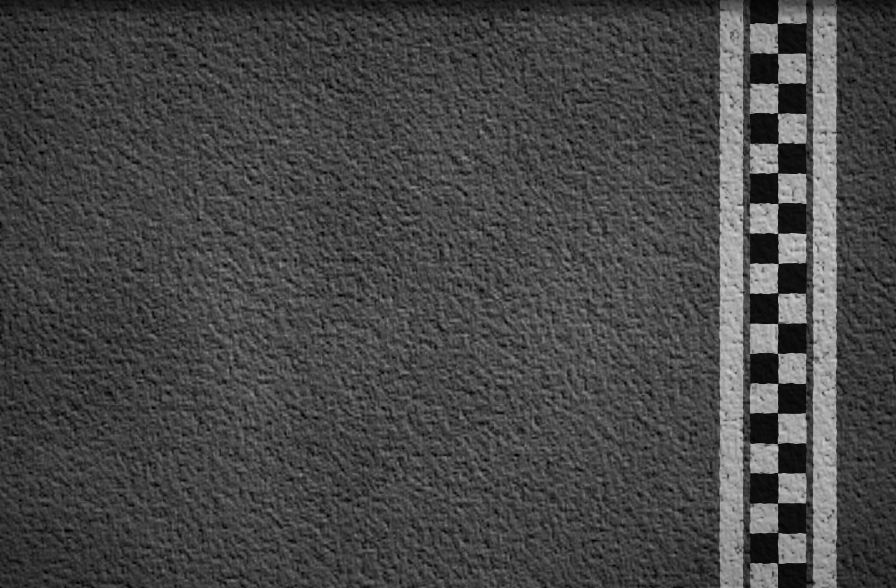
Give the GLSL for this texture, as a Shadertoy shader.

```glsl
const float ASPHALT = 0.297;
const float PAINT_LIGHT = 0.655;
const float PAINT_DARK = 0.045;
const vec2 LEFT_STRIPE = vec2(1.2242, 1.2639);
const vec2 RIGHT_STRIPE = vec2(1.3829, 1.4226);
const vec2 CHECKER_SPAN = vec2(1.2758, 1.3710);
const float CHECKER_TOP = 0.9598;
const float CHECKER_HEIGHT = 0.0510;
const float STONE_SCALE = 115.0;
const float GRIT_SCALE = 235.0;
const float RELIEF_GAIN = 1.3;
const vec2 LIGHT_STEP = vec2(0.0028, 0.0042);
const vec2 VIGNETTE = vec2(0.27, 0.20);

float hash(vec2 p) {
    vec3 q = fract(vec3(p.xyx) * 0.1031);
    q += dot(q, q.yzx + 33.33);
    return fract((q.x + q.y) * q.z);
}

float noise(vec2 p) {
    vec2 cell = floor(p);
    vec2 f = fract(p);
    f = f * f * (3.0 - 2.0 * f);
    float low = mix(hash(cell), hash(cell + vec2(1, 0)), f.x);
    float high = mix(hash(cell + vec2(0, 1)), hash(cell + vec2(1, 1)), f.x);
    return mix(low, high, f.y);
}

float fbm(vec2 p) {
    float sum = 0.0;
    float weight = 0.5;
    for (int i = 0; i < 4; i++) {
        sum += weight * noise(p);
        p = mat2(1.6, 1.2, -1.2, 1.6) * p + 17.3;
        weight *= 0.5;
    }
    return sum;
}

float stoneHeight(vec2 p) {
    return 0.6 * noise(p * STONE_SCALE) + 0.4 * noise(p * GRIT_SCALE + 41.0);
}

// Coverage of a vertical band, softened by one pixel
float band(float x, vec2 span, float px) {
    float inside = min(x - span.x, span.y - x);
    return clamp(inside / px + 0.5, 0.0, 1.0);
}

// Light squares are 1, dark squares are 0
float checker(vec2 p, float px) {
    float row = (CHECKER_TOP - p.y) / CHECKER_HEIGHT;
    float toEdge = (0.5 - abs(fract(row) - 0.5)) * CHECKER_HEIGHT;
    float parity = 1.0 - 2.0 * mod(floor(row), 2.0);
    float rowSign = parity * clamp(2.0 * toEdge / px, 0.0, 1.0);
    float middle = 0.5 * (CHECKER_SPAN.x + CHECKER_SPAN.y);
    float sideSign = clamp(2.0 * (middle - p.x) / px, -1.0, 1.0);
    return 0.5 + 0.5 * rowSign * sideSign;
}

void mainImage(out vec4 fragColor, in vec2 fragCoord) {
    vec2 uv = fragCoord / iResolution.xy;
    float px = 1.0 / iResolution.y;
    vec2 p = uv * vec2(512.0 / 336.0, 1.0);

    // Stone relief lit from the upper right
    float height = stoneHeight(p);
    float relief = height - stoneHeight(p + LIGHT_STEP);
    float crevice = 1.0 - smoothstep(0.12, 0.36, height);
    float speck = smoothstep(0.82, 0.97, noise(p * 170.0 + 90.0));

    // Worn patches and edge darkening
    float patches = fbm(p * 5.0 + 3.0) - 0.47;
    vec2 centered = 2.0 * uv - 1.0;
    float shade = 1.0 - dot(VIGNETTE, centered * centered);
    float topShadow = mix(0.5, 1.0, smoothstep(0.0, 0.035, 1.0 - uv.y));

    float asphalt = ASPHALT * shade * (1.0 + RELIEF_GAIN * relief + 0.45 * patches);
    asphalt += 0.10 * speck * shade - 0.07 * crevice;

    // Painted stripes and checkered strip with slightly rough edges
    vec2 rough = p + 0.0022 * vec2(noise(p * 150.0) - 0.5, noise(p * 150.0 + 60.0) - 0.5);
    float stripes = band(rough.x, LEFT_STRIPE, px) + band(rough.x, RIGHT_STRIPE, px);
    float strip = band(rough.x, CHECKER_SPAN, px);
    float lightSquare = checker(rough, px);
    float lightPaint = stripes + strip * lightSquare;
    float darkPaint = strip * (1.0 - lightSquare);

    float paintShade = 1.0 - 0.14 * centered.y * centered.y;
    float paint = PAINT_LIGHT * paintShade * (1.0 + 0.40 * relief + 0.15 * patches);
    paint -= 0.16 * crevice;
    float blackPaint = PAINT_DARK + 0.05 * relief + 0.03 * patches;

    float wear = smoothstep(0.10, 0.24, height);
    float tone = mix(asphalt, paint, lightPaint * mix(0.72, 1.0, wear));
    tone = mix(tone, blackPaint, darkPaint * 0.96);
    tone *= topShadow;

    fragColor = vec4(vec3(clamp(tone, 0.0, 1.0)), 1.0);
}
```
